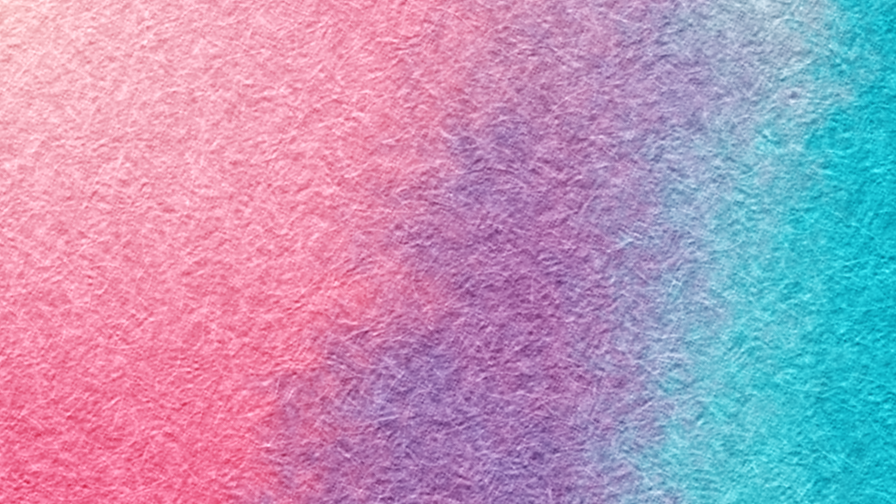
This texture is drawn by a WebGL 2 fragment shader. Its source:

```glsl
#version 300 es
precision highp float;
// Crinkled fibrous paper dyed from pale pink through violet to turquoise.
uniform vec2 u_resolution;
out vec4 fragColor;

float hash(vec2 p) {
  vec3 q = fract(p.xyx * vec3(0.1031, 0.1030, 0.0973));
  q += dot(q, q.yzx + 33.33);
  return fract((q.x + q.y) * q.z);
}

float noise(vec2 p) {
  vec2 i = floor(p), f = fract(p);
  f = f * f * (3.0 - 2.0 * f);
  return mix(mix(hash(i), hash(i + vec2(1, 0)), f.x),
             mix(hash(i + vec2(0, 1)), hash(i + 1.0), f.x), f.y);
}

float fbm(vec2 p) {
  float sum = 0.0, amp = 0.5;
  for (int i = 0; i < 4; i++) {
    sum += amp * noise(p);
    p = mat2(1.6, 1.2, -1.2, 1.6) * p + 7.3;
    amp *= 0.5;
  }
  return sum;
}

vec2 turn(vec2 p, float a) {
  return vec2(cos(a) * p.x + sin(a) * p.y, cos(a) * p.y - sin(a) * p.x);
}

float bump(float x, float centre, float width) {
  float d = (x - centre) / width;
  return exp(-d * d);
}

// Pulp relief: woven dimples, matted strands, crumples and fine grain
float relief(vec2 p) {
  vec2 warp = vec2(noise(p * 16.0), noise(p * 16.0 + 31.0)) - 0.5;
  vec2 q = p + 0.035 * warp;
  float strands = 0.0;
  for (int k = 0; k < 4; k++) {
    float a = -0.95 + 0.62 * float(k);
    float mask = smoothstep(0.35, 0.7, noise(p * 21.0 + 19.0 * float(k)));
    float n = noise(turn(q, a) * vec2(52.0, 130.0) + 9.0 * float(k));
    strands += mask * (n - 0.5);
  }
  float dimples = sin(q.x * 92.0 + 2.0 * warp.y) * sin(q.y * 98.0 + 2.0 * warp.x);
  float crumple = abs(2.0 * noise(turn(q, 0.5) * 55.0) - 1.0);
  return 0.5 + 0.34 * strands + 0.07 * dimples - 0.24 * (crumple - 0.4)
       + 0.30 * (noise(turn(p, 0.9) * 115.0) - 0.5)
       + 0.30 * (noise(turn(p, 0.3) * 215.0) - 0.5);
}

// Scattered curved fibres, lit on the upper flank and shaded on the lower
float fibres(vec2 p, float scale, float seed) {
  vec2 cell = floor(p * scale);
  float shade = 0.0;
  for (int j = -1; j <= 1; j++)
    for (int i = -1; i <= 1; i++) {
      vec2 id = cell + vec2(i, j);
      vec2 key = id + seed;
      vec2 d = p * scale - id - vec2(hash(key), hash(key + 51.7));
      float lean = smoothstep(0.7, 1.2, p.x);
      float angle = -0.65 * lean + (3.14 - 1.2 * lean) * (hash(key + 93.1) - 0.5);
      vec2 across = vec2(-sin(angle), cos(angle));
      float t = dot(d, vec2(cos(angle), sin(angle)));
      float bend = (hash(key + 12.9) - 0.5) * 1.1;
      float s = dot(d, across) - bend * t * t;
      s /= sqrt(1.0 + 4.0 * bend * bend * t * t) * scale * 0.0029;
      float flank = dot(across, vec2(-0.25, 0.97));
      float ends = 1.0 - smoothstep(0.4, 0.85, abs(t));
      shade += ends * hash(key + 7.7) * exp(-s * s) * (0.7 + 2.0 * s * flank);
    }
  return shade;
}

// Broad dye bands with wandering, bleeding borders
vec3 dye(vec2 p) {
  float v = p.y;
  float wander = fbm(p * 5.0) - 0.47;
  float x = p.x + 0.06 * wander + 0.20 * (fbm(p * 21.0) - 0.47);

  vec3 pink = mix(vec3(0.95, 0.44, 0.60), vec3(0.96, 0.66, 0.75), smoothstep(-0.05, 0.9, v));
  pink = mix(pink, vec3(1.0, 0.84, 0.83), 0.8 * exp(-3.4 * length(p - vec2(0, 1))));
  pink = mix(pink, vec3(0.93, 0.50, 0.65), 0.5 * smoothstep(0.3, 0.9, x));

  vec3 plum = mix(vec3(0.69, 0.45, 0.68), vec3(0.78, 0.57, 0.73), smoothstep(0.4, 1.0, v));
  float violet = bump(length((p - vec2(0.76, 0.24)) * vec2(0.8, 1.2)), 0.0, 0.13)
               + bump(length(p - vec2(0.93, 0.68)), 0.0, 0.10)
               + bump(length((p - vec2(1.08, 0.08)) * vec2(0.6, 1.0)), 0.0, 0.15);
  float blots = fbm(p * 15.0 + 4.0) - 0.47;
  plum = mix(plum, vec3(0.56, 0.47, 0.71), clamp(0.55 * violet + 1.1 * blots, 0.0, 0.7));
  plum = mix(plum, vec3(0.64, 0.60, 0.77), 0.85 * smoothstep(1.0, 1.3, x - 0.1 * v));

  vec3 haze = mix(vec3(0.52, 0.74, 0.83), vec3(0.64, 0.74, 0.81), smoothstep(0.5, 1.0, v));
  vec3 teal = mix(vec3(0.31, 0.79, 0.84), vec3(0.08, 0.73, 0.80), smoothstep(1.42, 1.76, x));

  float pinkEdge = 0.57 + 0.41 * v + 0.08 * bump(v, 0.41, 0.08);
  float plumEdge = 1.27 + 0.16 * v + 0.10 * bump(v, 0.83, 0.07) - 0.06 * bump(v, 1.0, 0.12);
  float tealEdge = 1.38 + 0.27 * v + 0.07 * bump(v, 0.86, 0.09);
  vec3 col = mix(pink, plum, smoothstep(-0.20, 0.2, x - pinkEdge));
  col = mix(col, haze, smoothstep(-0.17, 0.15, x - plumEdge));
  return mix(col, teal, smoothstep(-0.14, 0.13, x - tealEdge));
}

void main() {
  vec2 p = gl_FragCoord.xy / u_resolution.y;
  p.x *= 1.7778 * u_resolution.y / u_resolution.x;

  // Light from above, slightly left, across the relief
  float height = relief(p);
  float slope = height - relief(p + vec2(-0.0010, 0.0040));
  float shade = 1.2 * slope + 0.7 * (height - 0.5);
  shade += 0.42 * (fbm(turn(p, 0.4) * 30.0 + 5.0) - 0.47);
  for (int k = 0; k < 5; k++)
    shade += 0.26 * (fibres(p, 8.0 + 4.0 * float(k), 37.0 * float(k)) - 0.05);

  // Valleys hold more pigment, raised pulp is paler
  vec3 col = pow(dye(p), vec3(exp2(-1.15 * shade)));
  col *= 1.0 + 0.1 * shade;
  fragColor = vec4(clamp(col, 0.0, 1.0), 1.0);
}
```
